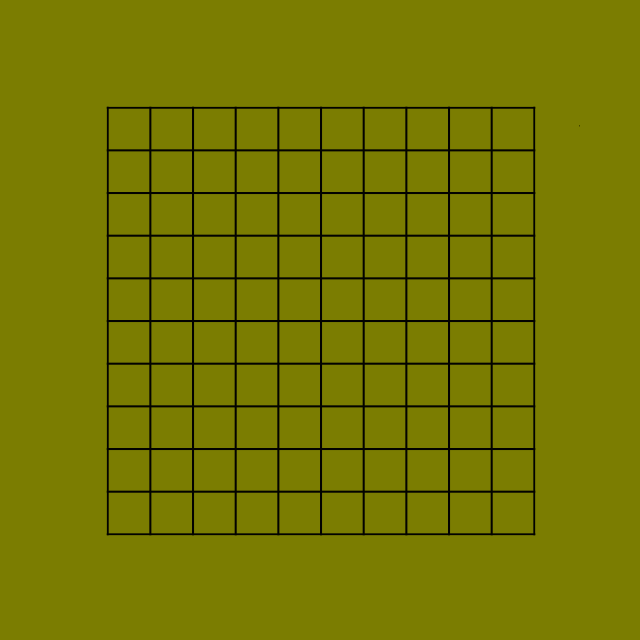
This pattern is drawn by a WebGL 1 fragment shader. Its source:

```glsl
precision highp float;
// A ten by ten grid of thin black lines centred on a flat olive field,
// with one faint speck beside it. The nearest grid line is found by
// rounding, and its edges are smoothed by exact pixel coverage.

uniform vec2 u_resolution;

const vec3 OLIVE = vec3(0.482, 0.490, 0.004);
const vec3 INK = vec3(0.008, 0.008, 0.0);

const float CELLS = 10.0;
const float CELL_SIZE = 1.0 / 15.0;
const float LINE_WIDTH = 0.0032;
// Corner of the grid, measured at the centres of its outer lines.
const vec2 GRID_ORIGIN = vec2(1.0 / 6.0) + vec2(0.5, -0.5) * LINE_WIDTH;

const vec2 SPECK_CENTER = vec2(0.9055, 0.8035);
const vec2 SPECK_HALF_SIZE = vec2(0.0005, 0.0012);
const float SPECK_STRENGTH = 0.7;

// Share of each pixel axis lying within halfSize of a centre.
vec2 coverage(vec2 offset, vec2 halfSize, vec2 pixel) {
  vec2 low = max(offset - 0.5 * pixel, -halfSize);
  vec2 high = min(offset + 0.5 * pixel, halfSize);
  return clamp((high - low) / pixel, 0.0, 1.0);
}

float gridMask(vec2 p, vec2 pixel) {
  vec2 local = p - GRID_ORIGIN;
  vec2 index = clamp(floor(local / CELL_SIZE + 0.5), 0.0, CELLS);
  vec2 lines = coverage(local - index * CELL_SIZE, vec2(0.5 * LINE_WIDTH), pixel);

  // Trim the lines to the square that the grid fills.
  float halfSpan = 0.5 * CELLS * CELL_SIZE;
  vec2 inside = coverage(local - halfSpan, vec2(halfSpan + 0.5 * LINE_WIDTH), pixel);
  return (1.0 - (1.0 - lines.x) * (1.0 - lines.y)) * inside.x * inside.y;
}

float speckMask(vec2 p, vec2 pixel) {
  vec2 covered = coverage(p - SPECK_CENTER, SPECK_HALF_SIZE, pixel);
  return covered.x * covered.y * SPECK_STRENGTH;
}

void main() {
  vec2 pixel = 1.0 / u_resolution;
  vec2 p = gl_FragCoord.xy * pixel;
  float ink = max(gridMask(p, pixel), speckMask(p, pixel));
  gl_FragColor = vec4(mix(OLIVE, INK, ink), 1.0);
}
```
